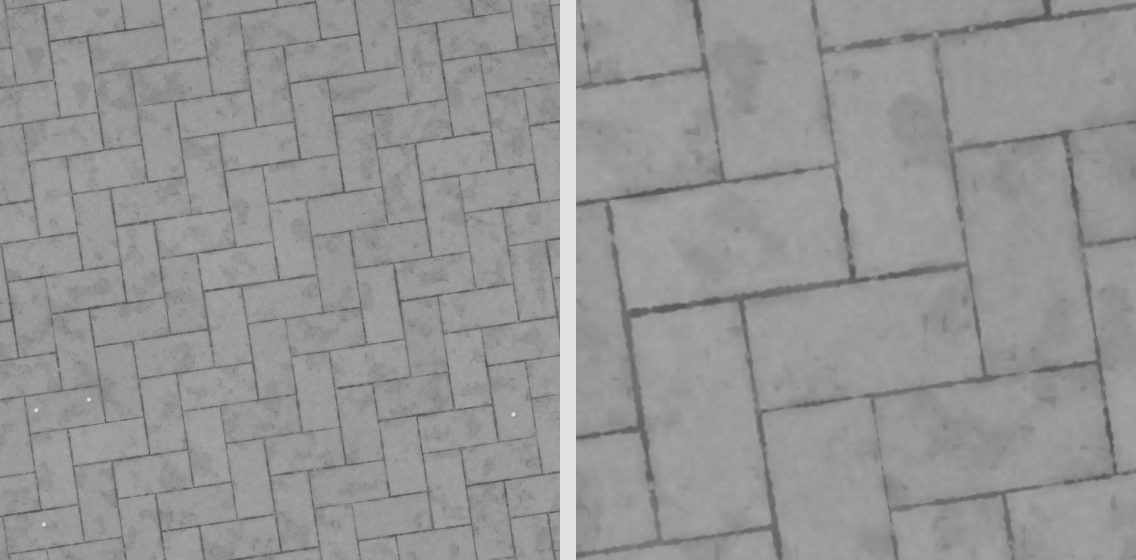
Left, the full canvas; right, a detail of the centre.
A Shadertoy shader for this texture:

```glsl
// Grey concrete pavers in a tilted herringbone bond with worn, sandy joints.

float hash(vec2 p) {
    vec3 h = fract(vec3(p.xyx) * 0.1031);
    h += dot(h, h.yzx + 33.33);
    return fract((h.x + h.y) * h.z);
}

vec2 hash2(vec2 p) {
    return vec2(hash(p), hash(p + 71.7));
}

float noise(vec2 p) {
    vec2 i = floor(p), f = fract(p);
    f = f * f * (3.0 - 2.0 * f);
    return mix(mix(hash(i), hash(i + vec2(1, 0)), f.x),
               mix(hash(i + vec2(0, 1)), hash(i + vec2(1, 1)), f.x), f.y);
}

float fbm(vec2 p) {
    float sum = 0.0, amp = 0.5;
    for (int i = 0; i < 4; i++) {
        sum += amp * noise(p);
        p = mat2(1.6, 1.2, -1.2, 1.6) * p + 17.3;
        amp *= 0.5;
    }
    return sum / 0.9375;
}

float boxDistance(vec2 p, vec2 halfSize, float radius) {
    vec2 d = abs(p) - halfSize + radius;
    return length(max(d, 0.0)) + min(max(d.x, d.y), 0.0) - radius;
}

// Finds the paver covering q: corner in xy, size in zw (pavers are 2 by 1).
vec4 herringbone(vec2 q) {
    vec2 cell = floor(q);
    float phase = mod(cell.x - cell.y, 4.0);
    if (phase < 1.5) return vec4(cell.x - phase, cell.y, 2, 1);
    return vec4(cell.x, cell.y - (phase < 2.5 ? 1.0 : 0.0), 1, 2);
}

// Small pale pebbles, present in few cells of a coarse grid.
float pebbles(vec2 p, float pixel) {
    vec2 g = p * 9.0, cell = floor(g);
    vec2 center = cell + 0.2 + 0.6 * hash2(cell + 5.0);
    float radius = 0.03 + 0.015 * hash(cell + 9.0);
    float spot = 1.0 - smoothstep(-9.0 * pixel, 9.0 * pixel, length(g - center) - radius);
    return spot * step(0.94, hash(cell + 40.0));
}

void mainImage(out vec4 fragColor, in vec2 fragCoord) {
    vec2 p = fragCoord / iResolution.y;
    float pixel = 1.0 / iResolution.y;

    // Tilted paving frame: x along the courses, y downwards, unit = paver width
    vec2 r = p - vec2(0.431, 0.4896);
    vec2 q = vec2(dot(r, vec2(0.989, 0.1475)), dot(r, vec2(0.1475, -0.989))) / 0.0688;
    float aa = pixel / 0.0688;

    vec4 paver = herringbone(q);
    vec2 id = paver.xy + 100.0;
    vec2 local = q - paver.xy - 0.5 * paver.zw + 0.025 * (hash2(id) - 0.5);
    float edge = boxDistance(local, 0.5 * paver.zw - 0.018, 0.03);
    edge += 0.022 * (noise(q * 9.0 + 50.0) - 0.5) + 0.02 * (noise(q * 28.0 + 90.0) - 0.5);

    // Paver surface: tone per paver, cloudy stains and fine grain
    float tone = 0.607 + 0.022 * (hash(id + 13.0) - 0.5);
    tone += 0.04 * (fbm(p * 5.0 + 3.0) - 0.5) - 0.014 * smoothstep(0.6, 1.0, p.y);
    float stain = fbm(q * 2.6 + 31.0 * hash(id));
    tone -= 0.045 * smoothstep(0.5, 0.75, stain);
    tone += 0.045 * (fbm(p * 130.0) - 0.5) + 0.022 * (noise(p * 330.0) - 0.5);
    tone -= 0.05 * smoothstep(0.76, 0.92, noise(p * 170.0 + 8.0)) * smoothstep(0.4, 0.65, stain);
    vec3 color = tone * vec3(0.994, 0.998, 1.008);

    // Grime along the edges, then the narrow joint of uneven depth
    color *= 1.0 - 0.09 * smoothstep(-0.11, 0.0, edge) * noise(q * 5.0 + 20.0);
    float joint = smoothstep(-0.016 - 0.5 * aa, 0.012 + 0.5 * aa, edge);
    float depth = 0.45 + 0.6 * noise(q * 1.7 + 60.0) * (0.6 + 0.6 * noise(q * 14.0));
    color = mix(color, vec3(0.34, 0.335, 0.34), joint * clamp(depth, 0.0, 1.0));

    // Pale sand caught in the joints and loose pebbles
    float sand = smoothstep(0.78, 0.92, noise(q * 6.0 + 140.0)) * noise(q * 25.0 + 7.0);
    color = mix(color, vec3(0.69, 0.67, 0.61), 0.7 * joint * sand);
    color = mix(color, vec3(0.45), 0.5 * pebbles(p + vec2(-0.002, 0.002), pixel));
    color = mix(color, vec3(0.84, 0.84, 0.83), pebbles(p, pixel));

    fragColor = vec4(color, 1.0);
}
```
